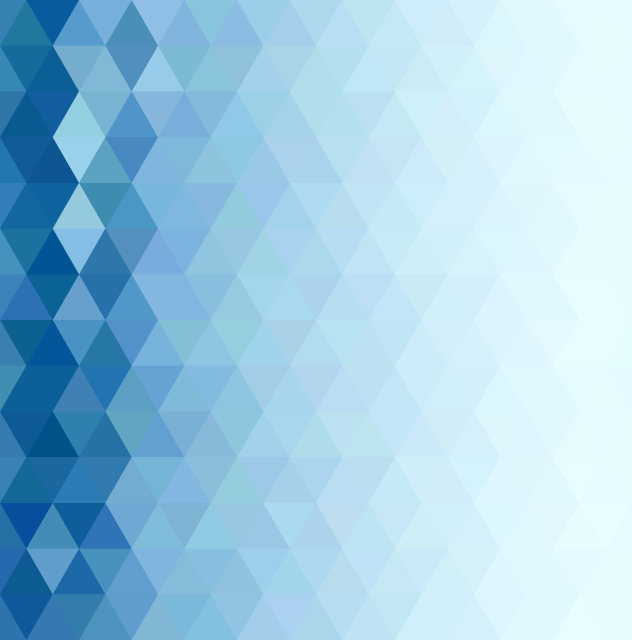
Give the GLSL for this background, as a Shadertoy shader.

```glsl
// A mosaic of flat triangles that fades from deep blue at the left to icy white.
// Each triangle is named by its column and row; one tone per triangle comes from
// a column profile, soft vertical streaks and a little hashed variation.

const vec2 GRID = vec2(24.0, 14.0);   // half-triangle columns, rows
const int SAMPLES = 3;                // antialiasing samples per axis

// Tones of the contrasting columns at the left
const float LEFT_TONES[8] = float[8](0.24, 0.05, 0.03, 0.17, 0.16, 0.30, 0.49, 0.50);

// Streaks: column, centre row, half height, change of tone
const vec4 STREAKS[12] = vec4[12](
    vec4(0.0, 12.0, 1.5, -0.13), vec4(0.0, 3.0, 1.2, -0.07),
    vec4(1.0, 5.5, 0.9, 0.12),   vec4(1.0, 0.0, 0.8, 0.10),
    vec4(2.0, 12.0, 1.5, 0.32),  vec4(3.0, 3.2, 3.4, 0.45),
    vec4(3.0, 11.3, 1.0, -0.10), vec4(4.0, 0.8, 3.0, 0.32),
    vec4(4.0, 13.0, 1.5, 0.14),  vec4(5.0, 10.5, 2.6, 0.13),
    vec4(6.0, 8.5, 1.3, -0.13),  vec4(6.0, 0.3, 1.3, 0.10));

float hash(vec2 p) {
    return fract(sin(dot(p, vec2(127.1, 311.7))) * 43758.5453);
}

// Column and row of the triangle that covers a point, rows counted from the top
vec2 triangleId(vec2 uv) {
    vec2 p = vec2(uv.x, 1.0 - uv.y) * GRID;
    vec2 cell = clamp(floor(p), vec2(0.0), GRID - 1.0);
    vec2 f = p - cell;
    bool rising = mod(cell.x + cell.y, 2.0) < 0.5;
    float side = rising ? step(1.0, f.x + f.y) : step(f.y, f.x);
    return vec2(cell.x + side, cell.y);
}

// Brightness profile across the canvas
float columnTone(float column) {
    if (column < 7.5) return LEFT_TONES[int(column + 0.5)];
    float x = (column - 7.0) / (GRID.x - 7.0);
    float stair = 0.5 - 0.5 * mod(column - 16.0, 3.0);
    return 0.50 + 0.41 * (1.0 - pow(1.0 - x, 1.7)) + 0.012 * stair;
}

float streakTone(vec2 id, vec4 streak) {
    vec2 d = (id - streak.xy) / vec2(0.5, streak.z);
    return streak.w * exp(-dot(d, d));
}

// Deep blue at tone 0, icy white near 0.9
vec3 iceBlue(float tone) {
    float green = 0.32 + 0.90 * tone - 0.18 * tone * tone;
    float blue = 0.57 + 0.68 * tone - 0.22 * tone * tone;
    return vec3(tone, green, blue);
}

vec3 triangleColor(vec2 id) {
    float tone = columnTone(id.x);
    for (int i = 0; i < STREAKS.length(); i++) tone += streakTone(id, STREAKS[i]);

    // Variation is strongest in the dark columns
    float spread = mix(0.07, 0.012, smoothstep(2.0, 20.0, id.x));
    tone += spread * (hash(id) - 0.5);
    vec2 tint = spread * (vec2(hash(id + 17.0), hash(id + 41.0)) - 0.5);
    return clamp(iceBlue(max(tone, 0.0)) + vec3(0.0, tint), 0.0, 1.0);
}

void mainImage(out vec4 fragColor, in vec2 fragCoord) {
    vec3 color = vec3(0.0);
    for (int y = 0; y < SAMPLES; y++) {
        for (int x = 0; x < SAMPLES; x++) {
            vec2 offset = (vec2(x, y) + 0.5) / float(SAMPLES) - 0.5;
            vec2 uv = (fragCoord + offset) / iResolution.xy;
            color += triangleColor(triangleId(uv));
        }
    }
    fragColor = vec4(color / float(SAMPLES * SAMPLES), 1.0);
}
```
